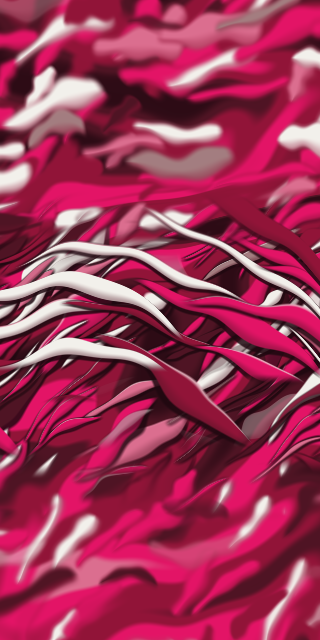
A WebGL 2 fragment shader for this background:

```glsl
#version 300 es
precision highp float;
// Crimson painted foliage: a ground of folded sine waves under layers of
// curved, tapered blades scattered on rotated grids. The blades are crisp with
// dark and pale rims in a middle band, and soft and rounded above and below it.

#define FOCUS_LOW 0.50     // lower limit of the crisp band (canvas width = 1)
#define FOCUS_HIGH 1.28    // upper limit of the crisp band
#define SOFT_EDGE 0.010    // edge blur outside the band
#define CRISP_EDGE 0.0028  // edge blur inside the band
#define WARP 0.022         // waviness of all strokes
#define ARCH 0.60          // curvature of the arched blades
#define RIM 0.006          // width of the rims around a blade
#define GROUND_SCALE 5.5   // frequency of the ground waves

uniform vec2 u_resolution;
out vec4 fragColor;

const vec3 INK = vec3(0.12, 0.03, 0.06);
const vec3 DARK = vec3(0.31, 0.08, 0.14);
const vec3 CRIMSON = vec3(0.57, 0.08, 0.22);
const vec3 HOT = vec3(0.89, 0.08, 0.40);
const vec3 PINK = vec3(0.86, 0.43, 0.56);
const vec3 MAUVE = vec3(0.64, 0.49, 0.50);
const vec3 WHITE = vec3(0.95, 0.94, 0.92);

vec4 hash4(vec2 p) {
  vec4 a = fract(p.xyxy * vec4(0.1031, 0.1030, 0.0973, 0.1099));
  a += dot(a, a.wzxy + 33.33);
  return fract((a.xxyz + a.yzzw) * a.zywx);
}

mat2 toFrame(float angle) {
  float c = cos(angle), s = sin(angle);
  return mat2(c, -s, s, c);
}

float cover(float dist, float soft) {
  return 1.0 - smoothstep(-soft, soft, dist);
}

// Repeatedly folded sines, about 0..1
float foldedWaves(vec2 q) {
  for (int i = 1; i <= 4; i++) {
    q += 0.7 * sin(1.3 * q.yx + vec2(1.7, 4.1) * float(i));
    q = toFrame(0.9) * q * 1.2;
  }
  return 0.5 + 0.25 * (sin(q.x) + sin(q.y));
}

// Blade colour: the top "pale" share of h gives the light tones
vec3 bladeTint(float h, float pale) {
  if (h > 1.0 - 0.60 * pale) return WHITE;
  if (h > 1.0 - 0.72 * pale) return MAUVE;
  if (h > 1.0 - pale) return PINK;
  float rest = h / (1.0 - pale);
  return rest < 0.28 ? DARK : rest < 0.52 ? CRIMSON : HOT;
}

// Paints one layer of blades; cell holds the spacing along and across them
void paintBlades(inout vec3 col, vec2 p, vec2 cell, float angle, float seed,
                 float density, float pale, float taper, float focus) {
  vec2 q = toFrame(angle) * p / cell;
  float edge = max(mix(SOFT_EDGE, CRISP_EDGE, focus), 0.8 / u_resolution.x);
  for (int j = -1; j <= 1; j++)
  for (int i = -1; i <= 1; i++) {
    vec2 id = floor(q) + vec2(i, j);
    vec4 h = hash4(id + seed), k = hash4(id + seed + 57.0);
    float present = smoothstep(0.0, 0.12, density - h.x);
    vec2 d = (q - id - 0.5 - 0.8 * (h.yz - 0.5)) * cell;
    d = toFrame(0.5 * (h.w - 0.5)) * d;

    // Arched centre line, tapered and uneven width
    float u = d.x / (cell.x * mix(0.45, 0.92, k.z));
    float v = d.y + (k.x - 0.35) * 0.6 * cell.y * u * u;
    float body = pow(max(1.0 - u * u, 0.0), taper);
    float w = cell.y * mix(0.12, 0.42, k.y) * body
            * (1.0 + 0.4 * u + 0.25 * sin(7.0 * u + 20.0 * k.x));
    float tip = present * (1.0 - smoothstep(0.8, 1.0, abs(u)));
    float soft = edge * mix(0.7, 1.5, h.w);
    float dist = abs(v) - w;

    // Halo of the soft strokes, ink line of the crisp ones
    vec3 base = bladeTint(k.w, pale);
    vec3 halo = mix(mix(CRIMSON, base, 0.45), INK, focus);
    float below = abs(v + 0.35 * w) - w - RIM;
    float around = mix(dist - RIM, below, focus);
    col = mix(col, halo, cover(around, soft * 1.4) * tip * 0.85);

    // Blade shaded towards one side, with a thin pale upper rim when crisp
    float side = v / max(w, 0.001);
    float shade = 1.0 - smoothstep(-1.0, 0.0, side);
    vec3 tint = mix(base, mix(CRIMSON, DARK, focus), 0.4 * shade);
    float glint = smoothstep(0.72, 0.95, side) * step(0.5, h.y) * focus;
    tint = mix(tint, mix(PINK, WHITE, k.x), 0.8 * glint);
    col = mix(col, tint, cover(dist, soft) * tip);
  }
}

void main() {
  vec2 p = gl_FragCoord.xy / u_resolution.x;
  float top = smoothstep(FOCUS_HIGH - 0.12, FOCUS_HIGH + 0.18, p.y);
  float low = 1.0 - smoothstep(FOCUS_LOW - 0.15, FOCUS_LOW + 0.15, p.y);
  float focus = (1.0 - top) * (1.0 - low);
  float archZone = focus * smoothstep(0.65, 0.95, p.y);
  vec2 wavy = p + WARP * sin(p.yx * vec2(11.0, 9.0) + vec2(0.6, 2.1))
                + 0.4 * WARP * sin(p.yx * vec2(29.0, 25.0));

  // Ground: dark hollows, crimson body, hot folds and a few pale crests
  vec2 flow = toFrame(mix(0.75, 0.3, top)) * wavy * vec2(0.6, 1.0) * GROUND_SCALE;
  float broad = sin(5.0 * p.x + 2.0 * sin(3.0 * p.y)) * sin(4.5 * p.y + 1.0);
  float n = foldedWaves(flow) + 0.10 * broad + 0.12 * low - 0.08 * top - 0.04 * focus;
  float blur = mix(0.08, 0.04, focus);
  vec3 col = mix(DARK, CRIMSON, smoothstep(0.35 - blur, 0.35 + blur, n));
  col = mix(col, HOT, smoothstep(0.62 - blur, 0.62 + blur, n));
  col = mix(col, PINK, smoothstep(0.90, 1.02, n));
  col = mix(col, INK, 0.7 * (1.0 - smoothstep(0.05, 0.25, n)));

  // Broad strokes, then rounded dabs above and below the band
  paintBlades(col, wavy, vec2(0.42, 0.20), 0.75, 3.0, 0.55 * low + 0.4 * focus + 0.3 * top, 0.12, 0.7, focus);
  paintBlades(col, wavy, vec2(0.17, 0.075), 0.9, 23.0, 0.45 * top + 0.5 * low, 0.35, 0.6, focus);
  paintBlades(col, wavy, vec2(0.20, 0.10), 0.12, 11.0, 0.7 * top + 0.35 * low, 0.5, 0.45, focus);

  // Crisp blades: rising, fine slivers, steep falling and arched
  vec2 arched = wavy + vec2(0.0, ARCH * (p.x - 0.4) * (p.x - 0.4));
  paintBlades(col, wavy, vec2(0.28, 0.08), 0.65, 31.0, 0.55 * focus, 0.35, 1.0, focus);
  paintBlades(col, wavy, vec2(0.20, 0.04), 0.6, 71.0, 0.5 * focus, 0.5, 1.1, focus);
  paintBlades(col, wavy, vec2(0.42, 0.17), -0.75, 43.0, 0.45 * focus, 0.6, 0.9, focus);
  paintBlades(col, arched, vec2(0.50, 0.09), -0.08, 59.0, 0.7 * archZone, 0.55, 1.0, focus);

  fragColor = vec4(col, 1.0);
}
```
